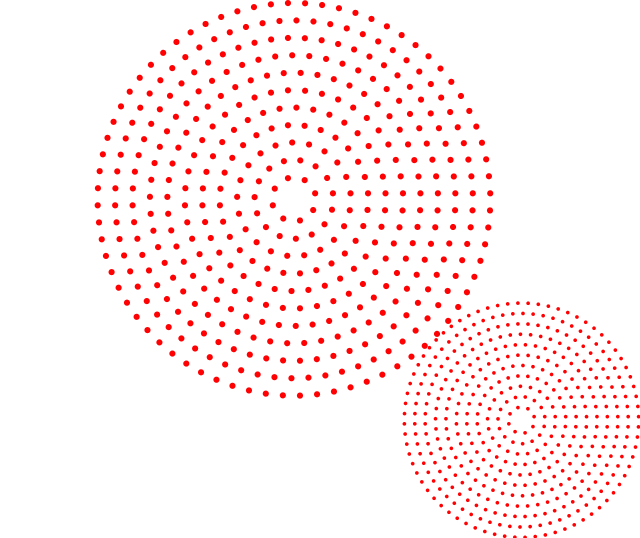
A Shadertoy shader for this background:

```glsl
// Two round rosettes of red dots on white, a large one and a small one.
// Each is a set of evenly spaced rings; the nearest ring and the nearest
// dot on it are found in polar coordinates, giving a distance to the dots.

#define RINGS 11.0
#define RING_GAP 0.0888       // ring spacing, outer ring radius = 1
#define DOT_RADIUS 0.0155     // dot radius, outer ring radius = 1
#define FIRST_DOT_RISE 0.0306 // height of each ring's first dot above centre
#define INNER_COUNT 7.9       // dots on the innermost ring, rounded up
#define COUNT_STEP 6.4        // dots added per ring
#define LARGE_DISC vec3(0.5464, 0.6295, 0.3650) // centre, radius
#define SMALL_DISC vec3(0.9693, 0.2189, 0.2178)

const float TAU = 6.2831853;
const vec3 PAPER = vec3(1.0);
const vec3 RED = vec3(0.998, 0.005, 0.01);

// Signed distance to the dots of one rosette, in canvas heights
float rosette(vec2 point, vec3 disc) {
    vec2 p = (point - disc.xy) / disc.z;

    // Nearest ring
    float innerRadius = 1.0 - (RINGS - 1.0) * RING_GAP;
    float ring = clamp(round((length(p) - innerRadius) / RING_GAP), 0.0, RINGS - 1.0);
    float radius = innerRadius + ring * RING_GAP;

    // Nearest dot on that ring
    float stepAngle = TAU / ceil(INNER_COUNT + COUNT_STEP * ring);
    float startAngle = asin(FIRST_DOT_RISE / radius);
    float angle = atan(p.y, p.x + 1e-6) - startAngle;
    float dotAngle = round(angle / stepAngle) * stepAngle + startAngle;
    vec2 dotCentre = radius * vec2(cos(dotAngle), sin(dotAngle));

    return (length(p - dotCentre) - DOT_RADIUS) * disc.z;
}

void mainImage(out vec4 fragColor, in vec2 fragCoord) {
    vec2 point = fragCoord / iResolution.y;
    float dist = min(rosette(point, LARGE_DISC), rosette(point, SMALL_DISC));

    // One pixel wide soft edge
    float coverage = clamp(0.5 - dist * iResolution.y, 0.0, 1.0);
    fragColor = vec4(mix(PAPER, RED, coverage), 1.0);
}
```
